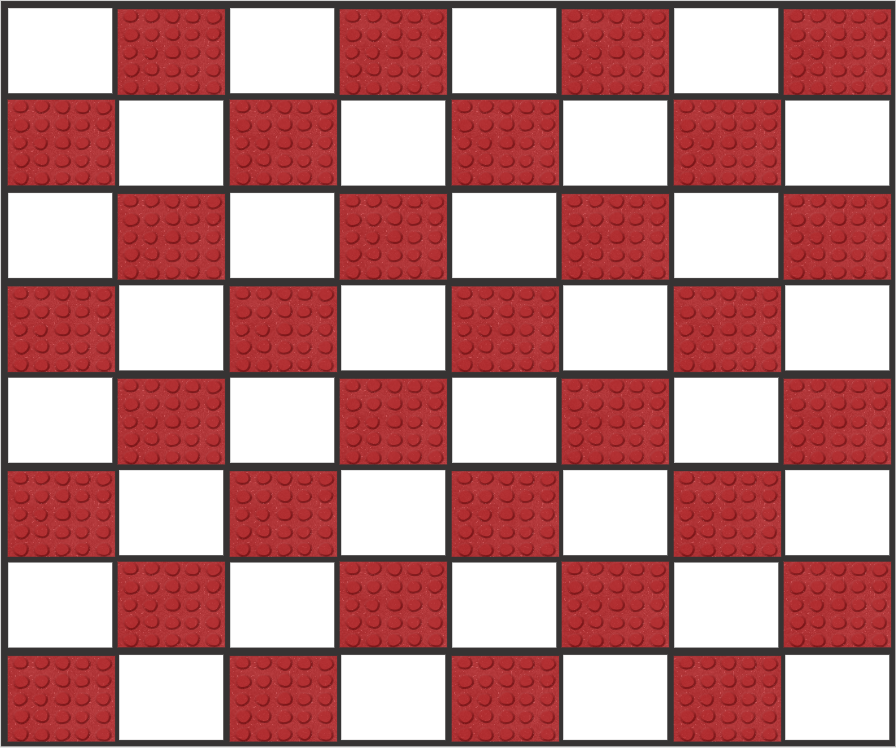
Give the GLSL for this pattern, as a WebGL 2 fragment shader.

```glsl
#version 300 es
precision highp float;
// Checkerboard of 8 x 8 cells in a dark frame: plain white cells alternate
// with red rubber tiles, each embossed with 5 x 5 uneven round studs.
// Lengths are in a canvas of 768 x 642 units, with y pointing down.
uniform vec2 u_resolution;
out vec4 fragColor;

float hash(vec2 p) {
  vec3 q = fract(p.xyx * 0.1031);
  q += dot(q, q.yzx + 33.33);
  return fract((q.x + q.y) * q.z);
}

float noise(vec2 p) {
  vec2 i = floor(p), f = fract(p);
  f = f * f * (3.0 - 2.0 * f);
  return mix(mix(hash(i), hash(i + vec2(1, 0)), f.x),
             mix(hash(i + vec2(0, 1)), hash(i + vec2(1, 1)), f.x), f.y);
}

// Smooth coverage of a box given by its corner and size
float boxCover(vec2 p, vec2 corner, vec2 size, float soft) {
  vec2 d = abs(p - corner - 0.5 * size) - 0.5 * size;
  return 1.0 - smoothstep(-soft, soft, max(d.x, d.y));
}

// Red rubber surface, t in 0..1 across the tile
vec3 rubber(vec2 t, vec2 id, float soft) {
  vec2 p = t * vec2(92.0, 73.5);
  vec3 color = vec3(0.69, 0.205, 0.215);

  // Dusty sheen, stronger toward the lower right, with fine grain
  float dust = noise(t * 4.0 + 7.0) * 0.6 + noise(t * 11.0) * 0.4;
  color += vec3(0.04, 0.055, 0.055) * (dust - 0.5 + 0.5 * (t.x * t.y - 0.2));
  color += 0.05 * (noise(p * 1.1 + id * 5.0) - 0.5);
  color += vec3(0.10, 0.13, 0.13) * smoothstep(0.82, 1.0, noise(p * 0.9 + 40.0));

  // Studs: slightly irregular discs, shaded on the lower right rim
  vec2 grid = (t - vec2(0.025, -0.02)) / vec2(0.192, 0.208);
  vec2 stud = clamp(floor(grid), 0.0, 4.0);
  vec2 wobble = vec2(hash(stud + 3.0), hash(stud + 17.0)) - 0.5;
  vec2 offset = (grid - stud - 0.5) * vec2(17.7, 15.3) - wobble * 1.6;
  float angle = atan(offset.y, offset.x + 0.0001);
  float radius = 5.7 + 0.6 * wobble.x + 0.25 * sin(angle * 3.0 + stud.x * 2.0 + stud.y);
  float d = length(offset * vec2(0.94, 1.06)) - radius;
  float top = 1.0 - smoothstep(-soft, soft, d);
  float rim = 1.0 - smoothstep(0.3, 0.9 + soft, abs(d));
  float side = dot(normalize(offset + 0.0001), vec2(0.5, 0.86));
  color = mix(color, vec3(0.70, 0.17, 0.18), 0.6 * top);
  color -= vec3(0.19, 0.09, 0.09) * rim * (0.3 + 0.7 * smoothstep(-0.3, 0.8, side));
  color += vec3(0.06, 0.05, 0.05) * rim * smoothstep(0.2, 0.9, -side);
  return color;
}

void main() {
  vec2 uv = gl_FragCoord.xy / u_resolution;
  vec2 p = vec2(uv.x, 1.0 - uv.y) * vec2(768.0, 642.0);
  float soft = 0.75 * 768.0 / u_resolution.x;

  // Cell index and position inside the cell
  vec2 pitch = vec2(95.15, 79.3);
  vec2 id = clamp(floor((p - vec2(4.0, 3.5)) / pitch), 0.0, 7.0);
  vec2 q = p - id * pitch;
  float odd = mod(id.x + id.y, 2.0);

  // Dark frame with a thin pale outer edge
  vec3 color = vec3(0.21, 0.20, 0.20);
  color = mix(vec3(0.9), color, boxCover(p, vec2(0.8), vec2(766.6, 639.8), soft));

  if (odd < 0.5) {
    color = mix(color, vec3(1.0), boxCover(q, vec2(7.0), vec2(89.2, 73.0), soft));
  } else {
    // Red tiles are a little wider and sit slightly off the grid
    float shift = hash(vec2(id.y, 4.0)) > 0.5 ? 0.9 : -0.7;
    vec2 corner = vec2(6.6 - mod(id.x, 2.0) * 0.9, 7.0 + shift);
    vec2 size = vec2(92.0, 73.5);
    vec3 red = rubber((q - corner) / size, id, soft);
    color = mix(color, red, boxCover(q, corner, size, soft));
  }
  fragColor = vec4(color, 1.0);
}
```
